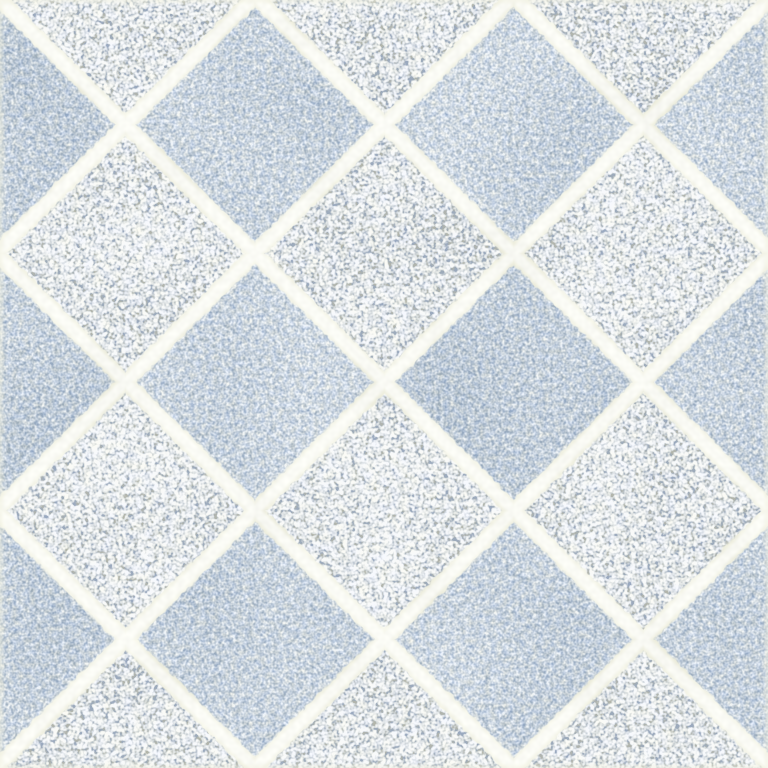
A Shadertoy shader for this pattern:

```glsl
// Diagonal checker of speckled blue and white ceramic tiles with cream joints.

const vec2  CROSSING   = vec2(0.5005, 0.5025);  // a joint crossing near the middle
const vec2  PERIOD     = vec2(0.337, 0.335);    // full diamond width and height
const float JOINT_HALF = 0.0104;                // half width of a joint
const float EDGE_SOFT  = 0.0019;                // blur of the joint edge
const float EDGE_WOBBLE = 0.0030;
const float GRAIN_WHITE = 190.0;                // noise cells across the canvas
const float GRAIN_BLUE  = 225.0;

const vec3 JOINT_CORE  = vec3(0.985, 0.987, 0.965);
const vec3 JOINT_RIM   = vec3(0.945, 0.945, 0.880);
const vec3 WHITE_GLAZE = vec3(0.975, 0.980, 0.980);
const vec3 GLAZE_SHADE = vec3(0.840, 0.862, 0.875);
const vec3 SPECK_BLUE  = vec3(0.610, 0.665, 0.735);
const vec3 SPECK_OLIVE = vec3(0.690, 0.705, 0.680);
const vec3 BLUE_DARK   = vec3(0.630, 0.695, 0.765);
const vec3 BLUE_LIGHT  = vec3(0.910, 0.932, 0.950);

uint hash(uvec2 v) {
    uint h = v.x * 1597334677u ^ v.y * 3812015801u;
    h = (h ^ (h >> 15)) * 2246822519u;
    h = (h ^ (h >> 13)) * 3266489917u;
    return h ^ (h >> 16);
}

float random(vec2 cell) {
    return float(hash(uvec2(ivec2(cell) + 4096)) >> 8) / 16777216.0;
}

vec2 gradient(vec2 cell) {
    float angle = 6.28319 * random(cell);
    return vec2(cos(angle), sin(angle));
}

// Gradient noise, about -0.7 to 0.7
float noise(vec2 p) {
    vec2 i = floor(p), f = p - i;
    vec2 u = f * f * f * (f * (f * 6.0 - 15.0) + 10.0);
    vec2 e = vec2(0.0, 1.0);
    float low  = mix(dot(gradient(i), f), dot(gradient(i + e.yx), f - e.yx), u.x);
    float high = mix(dot(gradient(i + e), f - e), dot(gradient(i + 1.0), f - 1.0), u.x);
    return mix(low, high, u.y);
}

// Three rotated scales give an irregular, lattice-free grain
float grain(vec2 p) {
    const mat2 turn = mat2(0.8, 0.6, -0.6, 0.8);
    vec2 q = turn * p;
    return 0.75 * noise(p) + 0.45 * noise(q * 0.53 + 31.7) + 0.7 * noise(turn * q * 1.43 + 57.3);
}

vec3 whiteTile(vec2 uv, float edgeDist, float shade) {
    float patches = noise(uv * 11.0 + 5.0);
    float density = 0.14 * patches + 0.04 * shade + 0.06 * exp(-edgeDist / 0.025);
    float tone = grain(uv * GRAIN_WHITE) + density;
    float hue = smoothstep(-0.2, 0.3, noise(uv * 120.0 + 47.0));
    vec3 speck = mix(SPECK_BLUE, SPECK_OLIVE, hue);
    vec3 color = mix(WHITE_GLAZE, GLAZE_SHADE, smoothstep(-0.35, 0.25, tone));
    color = mix(color, speck, smoothstep(0.08, 0.55, tone));
    float warmth = noise(uv * 75.0 + 83.0);
    return color + vec3(0.02, 0.01, -0.035) * warmth;
}

vec3 blueTile(vec2 uv, float shade) {
    float wash = 0.20 * noise(uv * 6.0 + 13.0) + 0.06 * shade;
    float tone = 0.54 + 0.95 * grain(uv * GRAIN_BLUE + 71.0) - wash;
    vec3 color = mix(BLUE_DARK, BLUE_LIGHT, clamp(tone, -0.1, 1.1));
    float warmth = noise(uv * 130.0 + 23.0);
    return color + vec3(0.045, 0.02, -0.04) * warmth;
}

void mainImage(out vec4 fragColor, in vec2 fragCoord) {
    vec2 uv = fragCoord / iResolution.xy;
    float pixel = 1.0 / iResolution.y;

    // Diagonal grid: joints lie on the integers
    vec2 p = (uv - CROSSING) / PERIOD;
    vec2 diagonal = vec2(p.x + p.y, p.x - p.y);
    vec2 cell = floor(diagonal);
    vec2 toJoint = 0.5 - abs(fract(diagonal) - 0.5);
    float jointDist = min(toJoint.x, toJoint.y) / length(1.0 / PERIOD);
    float wobble = EDGE_WOBBLE * noise(uv * 120.0);
    float edgeDist = jointDist - JOINT_HALF + wobble;

    // Checkered glaze, with a slight shade per tile
    float shade = 2.0 * random(cell) - 1.0;
    bool isBlue = mod(cell.x + cell.y, 2.0) < 0.5;
    vec3 tile = isBlue ? blueTile(uv, shade) : whiteTile(uv, max(edgeDist, 0.0), shade);

    // Joint: pale core, creamy rim, faint uneven stains
    float rim = smoothstep(0.3, 1.0, jointDist / JOINT_HALF);
    float stain = smoothstep(-0.1, 0.5, noise(uv * 11.0 + 3.0));
    vec3 joint = mix(JOINT_CORE, JOINT_RIM, rim * (0.6 + 0.4 * stain));
    joint += 0.025 * noise(uv * 130.0 + 9.0) - 0.015 * stain;

    float soft = max(EDGE_SOFT, 0.75 * pixel);
    vec3 color = mix(joint, tile, smoothstep(-soft, soft, edgeDist));

    // Worn, creamy outer border
    vec2 toBorder = min(uv, 1.0 - uv);
    float border = 1.0 - smoothstep(0.0, 0.008, min(toBorder.x, toBorder.y));
    color = mix(color, JOINT_RIM, 0.5 * border);

    fragColor = vec4(clamp(color, 0.0, 1.0), 1.0);
}
```
